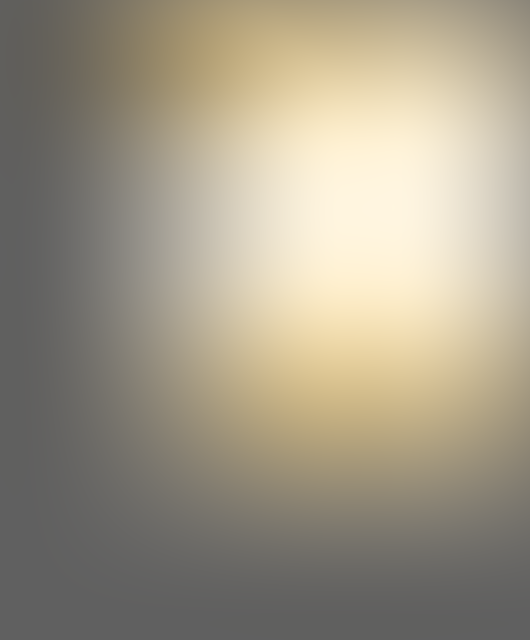
This background is drawn by a Shadertoy shader. Its source:

```glsl
// Soft cream glow on grey, with amber haze above and below its centre.

const float GREY = 0.376;         // level of the unlit background
const float GLOW_GAIN = 0.624;    // grey to full brightness
const float GREEN_SHARE = 0.31;   // part of the warm shift taken from green

// Smooth rise from a to b, followed by a smooth fall from c to d.
float softBand(float x, float a, float b, float c, float d) {
    return smoothstep(a, b, x) * (1.0 - smoothstep(c, d, x));
}

// Gaussian haze with separate left and right widths.
float haze(vec2 p, vec2 centre, float leftWidth, float rightWidth, float height) {
    vec2 d = p - centre;
    d.x /= d.x < 0.0 ? leftWidth : rightWidth;
    d.y /= height;
    return exp(-dot(d, d));
}

// Brightness of the main glow; its left flank widens near the top.
float glowAmount(vec2 p) {
    float flank = mix(0.65, 0.50, smoothstep(0.84, 1.03, p.y));
    float across = softBand(p.x, 0.02, flank, 0.74, 1.32);
    float upward = softBand(p.y, 0.02, 0.58, 0.75, 1.23);
    return across * upward;
}

// Amount of blue removed from the light.
float warmth(vec2 p, float glow) {
    float lower = haze(p, vec2(0.63, 0.40), 0.30, 0.42, 0.18);
    float upper = haze(p, vec2(0.45, 0.91), 0.28, 0.52, 0.165);
    return 0.080 * glow + 0.225 * lower + 0.205 * upper;
}

void mainImage(out vec4 fragColor, in vec2 fragCoord) {
    vec2 p = fragCoord / iResolution.xy;
    float glow = glowAmount(p);
    float warm = warmth(p, glow);

    // Lift the grey, then tint it towards amber.
    vec3 color = vec3(GREY + GLOW_GAIN * glow);
    color -= warm * vec3(0.0, GREEN_SHARE, 1.0);
    fragColor = vec4(clamp(color, 0.0, 1.0), 1.0);
}
```
